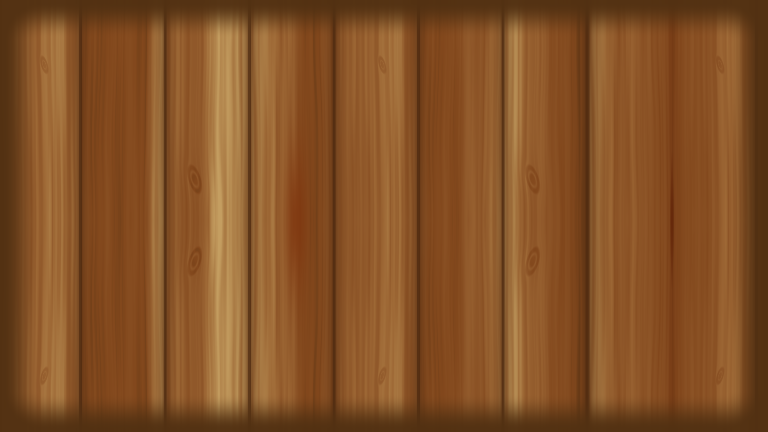
Reproduce this texture procedurally as a Shadertoy shader.

```glsl
// Nine vertical wooden planks with mirrored grain, knots and a dark rounded frame.
// Each plank blends four tones across its width; stretched value noise cuts the
// streaks, and distance functions shape the seams, knots and frame.

const float PLANK_WIDTH = 0.110;   // fraction of canvas width
const float FIRST_SEAM = 0.105;
const float PLANKS = 9.0;
const float GRAIN_CYCLE = 4.0;     // planks before the grain repeats
const float MIRROR_Y = 0.49;
const float GRAIN_BOW = 0.022;
const float SEAM_HALF = 0.0022;    // fraction of canvas height
const float SEAM_SHADE = 0.011;
const float FRAME_INSET = 0.014;
const float FRAME_RADIUS = 0.085;
const float FRAME_BLUR = 0.075;
const vec3 FRAME_COLOR = vec3(0.32, 0.19, 0.07);
const vec3 SEAM_COLOR = vec3(0.30, 0.16, 0.06);
const vec3 SPLIT_COLOR = vec3(0.38, 0.14, 0.03);
const vec3 GLOW_COLOR = vec3(0.49, 0.19, 0.04);

// Deep brown, russet, chestnut, oak, honey, pale
const vec3 WOOD[6] = vec3[6](
    vec3(0.36, 0.21, 0.08), vec3(0.51, 0.28, 0.11), vec3(0.56, 0.34, 0.16),
    vec3(0.62, 0.41, 0.21), vec3(0.69, 0.51, 0.29), vec3(0.77, 0.62, 0.38));

// Wood tones from the left to the right side of each plank
const vec4 TONES[9] = vec4[9](
    vec4(2.1, 2.7, 3.4, 3.0), vec4(1.3, 1.2, 1.1, 3.8), vec4(2.8, 1.9, 4.5, 4.5),
    vec4(3.4, 3.1, 1.1, 1.6), vec4(2.4, 2.7, 3.2, 2.4), vec4(1.4, 1.3, 2.1, 3.0),
    vec4(4.4, 2.1, 1.3, 1.2), vec4(3.2, 2.4, 1.9, 1.5), vec4(1.5, 1.8, 2.8, 2.5));

float hash(vec2 p) {
    return fract(sin(dot(p, vec2(127.1, 311.7))) * 43758.5453);
}

float noise(vec2 p) {
    vec2 i = floor(p), f = fract(p);
    f = f * f * (3.0 - 2.0 * f);
    return mix(mix(hash(i), hash(i + vec2(1, 0)), f.x),
               mix(hash(i + vec2(0, 1)), hash(i + vec2(1, 1)), f.x), f.y);
}

// Long tapering streaks with edges smoothed to about one pixel
float streaks(vec2 p, float density, float threshold) {
    float soft = clamp(density / iResolution.y, 0.04, 0.35);
    float n = noise(p * vec2(density, 2.6));
    return smoothstep(threshold - soft, threshold + soft, n);
}

vec3 woodColor(float tone) {
    tone = clamp(tone, 0.0, 4.999);
    int i = int(tone);
    return mix(WOOD[i], WOOD[i + 1], fract(tone));
}

float plankTone(vec4 t, float u) {
    float a = mix(t.x, t.y, smoothstep(0.08, 0.38, u));
    a = mix(a, t.z, smoothstep(0.42, 0.62, u));
    return mix(a, t.w, smoothstep(0.76, 0.90, u));
}

float roundedBox(vec2 p, vec2 halfSize, float radius) {
    vec2 q = abs(p) - halfSize + radius;
    return length(max(q, 0.0)) + min(max(q.x, q.y), 0.0) - radius;
}

void mainImage(out vec4 fragColor, in vec2 fragCoord) {
    vec2 uv = fragCoord / iResolution.xy;
    float aspect = iResolution.x / iResolution.y;
    float px = 1.0 / iResolution.y;
    float v = abs(uv.y - MIRROR_Y);

    // Plank index and position within it
    float g = (uv.x - FIRST_SEAM) / PLANK_WIDTH;
    float plank = clamp(floor(g) + 1.0, 0.0, PLANKS - 1.0);
    float u = fract(g);
    float kind = mod(plank, GRAIN_CYCLE);
    float plankSize = PLANK_WIDTH * aspect;

    // Knots: one mirrored pair on every other plank, large or small in turn
    bool hasKnot = mod(plank, 2.0) < 0.5;
    bool large = kind > 1.0;
    vec2 knotPos = large ? vec2(0.35, 0.095) : vec2(0.57, 0.36);
    vec2 knotSize = large ? vec2(0.014, 0.032) : vec2(0.007, 0.018);
    vec2 k = vec2((u - knotPos.x) * plankSize, v - knotPos.y);
    k.x += 0.25 * k.y;
    float knotDist = length(k / knotSize);
    float knotPull = hasKnot ? exp(-0.6 * knotDist * knotDist) : 0.0;

    // Grain, bowed along the plank and bent around knots
    float bow = GRAIN_BOW * (hash(vec2(kind, 7.0)) - 0.3);
    float x = u * plankSize + bow * cos(6.0 * v);
    x += 0.006 * (noise(vec2(u * 5.0 + kind * 9.0, v * 5.0)) - 0.5);
    x -= 0.7 * k.x * knotPull;
    vec2 q = vec2(x + kind * 3.7, v + kind * 11.0);
    float toneU = clamp(u + bow * (cos(6.0 * v) - 0.3) * 3.0, 0.0, 1.0);
    float tone = plankTone(TONES[int(plank)], toneU);
    float contrast = mix(0.35, 1.0, smoothstep(1.0, 3.5, tone));
    tone += contrast * 0.75 * (streaks(q, 130.0, 0.55) - 0.4);
    tone -= contrast * 0.70 * streaks(q + 5.3, 210.0, 0.66);
    tone -= 0.28 * streaks(q + 9.1, 290.0, 0.62);
    tone += 0.5 * (noise(q * vec2(38.0, 1.2)) - 0.5);

    // Knot rings and core
    if (hasKnot) {
        float ringSoft = 0.10 + px / knotSize.x;
        float ring = 1.0 - smoothstep(0.06, 0.06 + ringSoft, abs(knotDist - 0.85));
        float core = 1.0 - smoothstep(0.30, 0.30 + ringSoft, knotDist);
        tone -= 0.9 * max(ring, core);
    }
    vec3 color = woodColor(tone);

    // Red glow on the fourth plank
    vec2 glow = vec2((u - 0.55) / 0.13, v / 0.16);
    color = mix(color, GLOW_COLOR, plank == 3.0 ? 0.7 * exp(-dot(glow, glow)) : 0.0);

    // Seams: the seventh is broad, the eighth is a tapering split
    float seam = floor(g + 0.5);
    float d = abs(g - seam) * plankSize;
    bool split = seam == 7.0;
    float strength = seam == 6.0 ? 1.6 : 1.0;
    float taper = split ? 1.0 - smoothstep(0.0, 0.28, v) : 1.0;
    float halfWidth = SEAM_HALF * strength * taper;
    float line = (1.0 - smoothstep(halfWidth, halfWidth + 1.5 * px, d)) * taper;
    float shade = exp(-d / (SEAM_SHADE * strength)) * (split ? 0.35 : 0.62);
    vec3 seamColor = split ? SPLIT_COLOR : SEAM_COLOR;
    color = mix(color, seamColor, max(shade, 0.85 * line));

    // Soft rounded frame
    vec2 halfSize = 0.5 * vec2(aspect, 1.0) - FRAME_INSET;
    float edge = roundedBox((uv - 0.5) * vec2(aspect, 1.0), halfSize, FRAME_RADIUS);
    float frame = smoothstep(-FRAME_BLUR, 0.5 * FRAME_INSET, edge);
    color = mix(color, FRAME_COLOR, 0.96 * frame);

    fragColor = vec4(color, 1.0);
}
```
